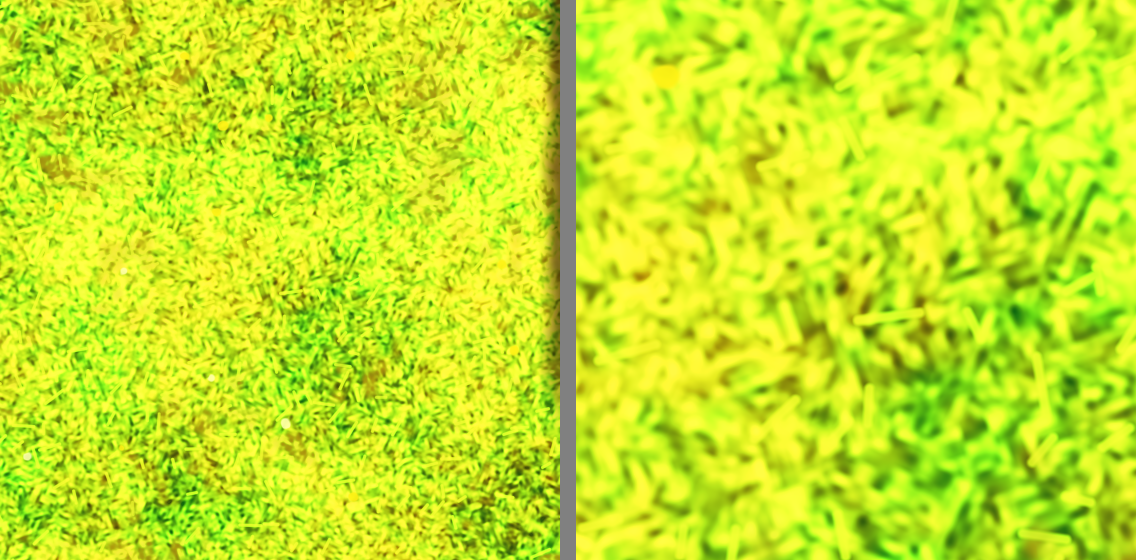
Left, the full canvas; right, a detail of the centre.
Write a three.js fragment shader that draws this texture.

```glsl
// Sunlit lime-green lawn: short tangled blades, yellow patches, fallen petals and a shaded right edge.
varying vec2 vUv;

float hash(vec2 p) {
  vec3 q = fract(p.xyx * 0.1031);
  q += dot(q, q.yzx + 33.33);
  return fract((q.x + q.y) * q.z);
}

float noise(vec2 p) {
  vec2 i = floor(p);
  vec2 f = fract(p);
  f = f * f * (3.0 - 2.0 * f);
  float low = mix(hash(i), hash(i + vec2(1.0, 0.0)), f.x);
  float high = mix(hash(i + vec2(0.0, 1.0)), hash(i + vec2(1.0, 1.0)), f.x);
  return mix(low, high, f.y);
}

vec2 turn(vec2 p, float angle) {
  float c = cos(angle);
  float s = sin(angle);
  return vec2(c * p.x + s * p.y, c * p.y - s * p.x);
}

float ramp(float from, float to, float x) {
  return clamp((x - from) / (to - from), 0.0, 1.0);
}

// Stretched noise whose direction changes from tuft to tuft, scaled to unit deviation
float turf(vec2 uv) {
  float sum = 0.0;
  float power = 0.0;
  for (int i = 0; i < 4; i++) {
    float k = float(i);
    float weight = noise(uv * 45.0 + k * 17.3);
    weight = weight * weight * weight + 0.01;
    vec2 p = turn(uv, 0.35 + k * 0.785) * vec2(92.0, 172.0);
    sum += weight * (noise(p + 211.0 + k * 37.7) - 0.5);
    power += weight * weight;
  }
  return sum / (0.215 * sqrt(power));
}

// Scattered long pale blades, mostly leaning to the upper right
float longBlades(vec2 uv) {
  vec2 p = uv * 26.0;
  float cover = 0.0;
  for (int y = -1; y <= 1; y++) {
    for (int x = -1; x <= 1; x++) {
      vec2 cell = floor(p) + vec2(float(x), float(y));
      vec2 root = cell + vec2(hash(cell + 3.1), hash(cell + 57.4));
      vec2 d = turn(p - root, 0.9 + 2.4 * (hash(cell + 91.7) - 0.5));
      float reach = mix(0.18, 0.5, hash(cell + 23.8));
      d.x = max(abs(d.x) - reach, 0.0);
      float blade = 1.0 - smoothstep(0.03, 0.11, length(d));
      cover = max(cover, blade * step(0.68, hash(cell + 140.2)));
    }
  }
  return cover;
}

// Rare round petals: x is coverage, y is paleness
vec2 petals(vec2 uv) {
  vec2 p = uv * 7.0;
  vec2 cell = floor(p);
  vec2 d = fract(p) - mix(vec2(0.2), vec2(0.8), vec2(hash(cell + 7.9), hash(cell + 44.6)));
  float radius = mix(0.035, 0.065, hash(cell + 71.3)) + 0.025 * (noise(uv * 130.0) - 0.5);
  float cover = 1.0 - smoothstep(radius - 0.015, radius + 0.015, length(d));
  return vec2(cover * step(0.74, hash(cell + 19.5)), step(0.65, hash(cell + 88.1)));
}

vec3 grassColour(float tone) {
  vec3 colour = mix(vec3(0.18, 0.34, 0.04), vec3(0.40, 0.56, 0.05), ramp(-3.2, -2.05, tone));
  colour = mix(colour, vec3(0.53, 0.75, 0.06), ramp(-2.05, -1.37, tone));
  colour = mix(colour, vec3(0.67, 0.91, 0.10), ramp(-1.37, -0.64, tone));
  colour = mix(colour, vec3(0.82, 0.98, 0.13), ramp(-0.64, 0.1, tone));
  colour = mix(colour, vec3(0.96, 1.0, 0.20), ramp(0.1, 1.0, tone));
  return mix(colour, vec3(1.0, 1.0, 0.27), ramp(1.0, 2.2, tone));
}

void main() {
  vec2 uv = vUv;

  // Fine turf over broad light and dark areas
  float area = (0.6 * noise(uv * 4.5 + 12.4) + 0.4 * noise(uv * 13.0 + 63.0) - 0.5) / 0.155;
  float tone = 0.9 * turf(uv) + 0.43 * area - 0.05;
  float blades = longBlades(uv);
  tone = mix(tone, max(tone, 1.1), 0.75 * blades);
  vec3 colour = grassColour(tone);

  // Warm and cool drift, strongest between the blades
  float shade = 1.0 - ramp(-1.2, 0.8, tone);
  float warmth = noise(uv * 6.0 + 31.0) + noise(uv * 48.0 + 77.0) - 1.0 + 0.1 * area;
  colour += warmth * vec3(0.17, -0.10, -0.02) * (0.35 + shade);

  // Dry brown thatch
  float dry = smoothstep(0.62, 0.85, 0.5 * noise(uv * 9.0 + 150.0) + 0.5 * noise(uv * 38.0 + 5.0));
  colour = mix(colour, vec3(0.70, 0.58, 0.06), dry * (0.15 + 0.65 * shade));

  // Petals
  vec2 petal = petals(uv);
  vec3 petalColour = mix(vec3(1.0, 0.95, 0.08), vec3(1.0, 1.0, 0.66), petal.y);
  colour = mix(colour, petalColour, 0.9 * petal.x);

  // Shadow along the upper part of the right edge
  float edge = smoothstep(0.962, 1.0, uv.x + 0.012 * (noise(uv * 30.0) - 0.5));
  edge *= smoothstep(0.2, 0.42, uv.y);
  colour *= mix(vec3(1.0), vec3(0.50, 0.43, 0.45), edge);

  gl_FragColor = vec4(clamp(colour, 0.0, 1.0), 1.0);
}
```
